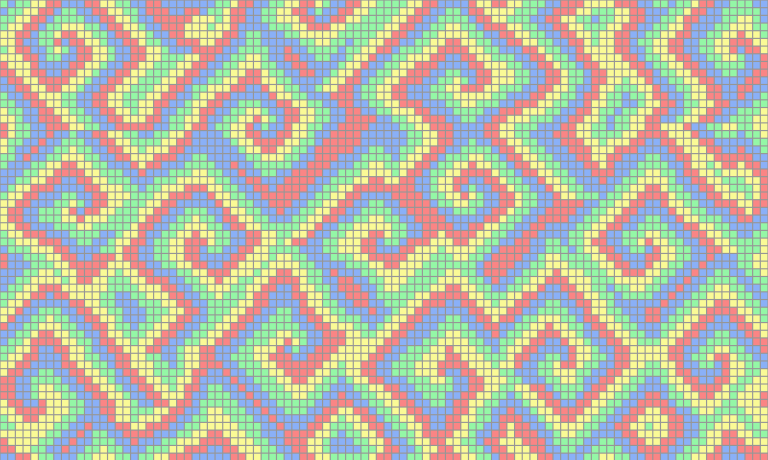
Write a WebGL 1 fragment shader that draws this pattern.

```glsl
precision highp float;
// Grid of pastel cells: stepped diamond spirals in four cyclic colours that collide.

uniform vec2 u_resolution;

const float CELLS_ACROSS = 100.0;  // grid cells over the canvas width
const float BAND = 2.0;            // cells per colour band
const float TILE = 20.0;           // mean spacing of spiral cores, in cells
const float JITTER = 0.95;         // scatter of the cores inside their tiles
const float MAX_DELAY = 9.0;       // latest start of a spiral, in cells
const float WOBBLE = 1.1;          // irregular shift of the bands, in cells
const float LINE_WIDTH = 0.15;     // grid line, in cells
const vec2 SEED = vec2(7.0, 3.0);

const vec3 RED = vec3(0.98, 0.52, 0.52);
const vec3 YELLOW = vec3(0.98, 0.98, 0.59);
const vec3 GREEN = vec3(0.58, 0.97, 0.65);
const vec3 BLUE = vec3(0.54, 0.69, 0.97);
const vec3 LINE_GREY = vec3(0.59);

float hash(vec2 p) {
  return fract(sin(dot(p, vec2(127.1, 311.7))) * 43758.55);
}

// Diamond distance that drops by one band per quarter turn; the quarters
// meet in a pinwheel, so that the arms stay straight and connected.
float spiralWave(vec2 p) {
  float arm = 0.5 * BAND;
  float wave = p.x + p.y;
  bool core = max(abs(p.x), abs(p.y)) < arm;
  for (int k = 0; k < 4; k++) {
    bool inside = core ? min(p.x, p.y) > 0.0 : (p.x > -arm && p.y > arm);
    if (inside) wave = p.x + p.y - BAND * float(k);
    p = vec2(p.y, -p.x);
  }
  return wave;
}

// Cellular noise: the spiral whose wave arrives first owns the cell.
float firstWave(vec2 cell) {
  vec2 home = floor(cell / TILE);
  float first = 1000.0;
  for (int j = -2; j <= 2; j++) {
    for (int i = -2; i <= 2; i++) {
      vec2 tile = home + vec2(float(i), float(j));
      vec2 key = tile + SEED;
      vec2 scatter = vec2(hash(key), hash(key + 41.3)) - 0.5;
      vec2 center = floor(TILE * (tile + 0.5 + JITTER * scatter));
      vec2 p = cell - center;
      if (hash(key + 17.9) < 0.5) p.x = -p.x;  // handedness
      float delay = floor(MAX_DELAY * hash(key + 73.1));
      first = min(first, spiralWave(p) + delay);
    }
  }
  return first;
}

// Layered sines, rounded to whole cells.
float bandShift(vec2 c) {
  float s = sin(c.x * 0.31 + 2.0 * sin(c.y * 0.17));
  s += sin(c.y * 0.37 + 2.0 * sin(c.x * 0.13));
  return floor(0.5 * WOBBLE * s + 0.5);
}

vec3 bandColor(float wave) {
  float phase = mod(floor(wave / BAND), 4.0);
  if (phase < 0.5) return RED;
  if (phase < 1.5) return YELLOW;
  return phase < 2.5 ? GREEN : BLUE;
}

// Share of a pixel covered by the grid lines along each axis.
vec2 lineCoverage(vec2 pos, float pixel) {
  vec2 dist = 0.5 - abs(fract(pos) - 0.5);
  vec2 cover = (0.5 * (LINE_WIDTH + pixel) - dist) / pixel;
  return clamp(cover, 0.0, min(1.0, LINE_WIDTH / pixel));
}

void main() {
  float pixel = CELLS_ACROSS / u_resolution.x;
  vec2 pos = vec2(gl_FragCoord.x, u_resolution.y - gl_FragCoord.y) * pixel;
  vec2 cell = floor(pos) + 0.5;

  vec3 color = bandColor(firstWave(cell) + bandShift(cell));
  vec2 cover = lineCoverage(pos, pixel);
  float line = 1.0 - (1.0 - cover.x) * (1.0 - cover.y);
  gl_FragColor = vec4(mix(color, LINE_GREY, line), 1.0);
}
```
